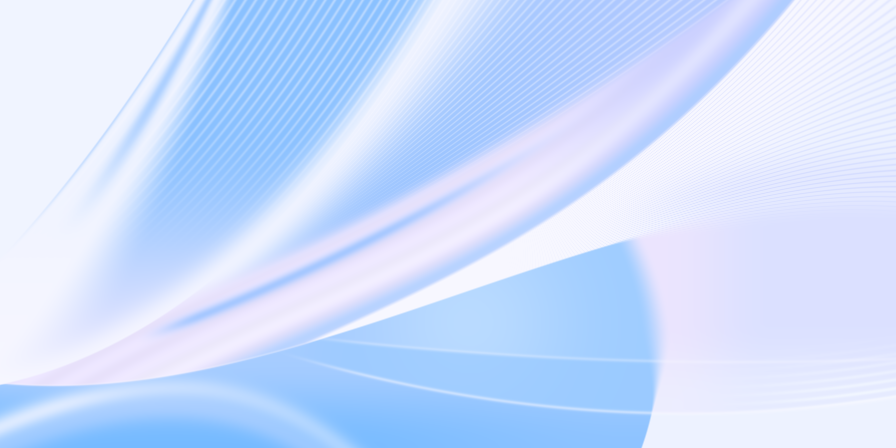
A WebGL 1 fragment shader for this background:

```glsl
precision highp float;
// Translucent silk ribbons sweeping from the lower left to the upper right.
// Each fold is bounded by a cubic curve; signed distances to these curves
// drive the layer masks, the soft glows and the fans of fine pleats.
uniform vec2 u_resolution;

const vec3 WHITE = vec3(0.97, 0.97, 1.0);
const vec3 MIST = vec3(0.93, 0.95, 1.0);
const vec3 LAVENDER = vec3(0.86, 0.88, 1.0);
const vec3 PINK = vec3(0.92, 0.895, 0.995);
const vec3 SKY = vec3(0.65, 0.80, 1.0);
const vec3 AZURE = vec3(0.54, 0.755, 1.0);

// Approximate signed distance to y = k.x + k.y x + k.z x^2 + k.w x^3, positive above.
float above(vec2 p, vec4 k) {
  float height = k.x + p.x * (k.y + p.x * (k.z + p.x * k.w));
  float slope = k.y + p.x * (2.0 * k.z + 3.0 * k.w * p.x);
  return (p.y - height) / sqrt(1.0 + slope * slope);
}

float mask(float d, float soft) {
  return smoothstep(-soft, soft, d);
}

float glow(float d, float width) {
  return exp(-d * d / (width * width));
}

// Fine pleats spread evenly between two edges at distances a and b.
float pleats(float a, float b, float count) {
  float t = a / max(a + b, 0.02);
  return pow(0.5 + 0.5 * cos(6.2832 * count * t), 3.0);
}

// Blue floor and frosted pane beneath the ribbons.
vec3 lowerFolds(vec2 p, float hem, float px) {
  float fold = above(p, vec4(0.468, -0.511, 0.167, 0.0));
  float crease = above(p, vec4(0.355, -0.198, 0.06, 0.0));
  float arch = above(p, vec4(0.057, 0.404, -0.3, -0.4));
  float pane = p.x - 1.468 + 0.9 * (p.y - 0.2) * (p.y - 0.2);

  vec3 floorBlue = mix(vec3(0.46, 0.73, 1.0), SKY, smoothstep(0.0, 0.2, p.y));
  floorBlue = mix(floorBlue, SKY, 0.5 * smoothstep(0.6, 1.4, p.x));
  float left = smoothstep(0.55, 0.1, p.x);
  floorBlue = mix(floorBlue, MIST, glow(arch + 0.01, 0.026) * mix(0.45, 0.85, left));
  floorBlue = mix(floorBlue, LAVENDER, 0.35 * glow(arch + 0.055, 0.03));

  vec3 sheet = mix(SKY, vec3(0.62, 0.80, 1.0), smoothstep(0.9, 1.4, p.x));
  sheet = mix(sheet, vec3(0.76, 0.88, 1.0), 0.7 * glow(length(p - vec2(1.05, 0.28)), 0.22));
  sheet = mix(sheet, vec3(0.60, 0.79, 1.0), 0.7 * mask(-crease, px));
  vec3 blue = mix(floorBlue, sheet, mask(fold, px) * smoothstep(0.6, 0.8, p.x));

  vec3 frosted = mix(PINK, LAVENDER, smoothstep(1.48, 1.72, p.x));
  frosted = mix(frosted, MIST, 0.6 * smoothstep(0.28, 0.1, p.y));
  float ripples = pow(0.5 + 0.5 * cos(fold * 330.0), 2.0);
  frosted += 0.045 * ripples * smoothstep(1.55, 1.95, p.x) * smoothstep(0.16, 0.0, fold);
  frosted = mix(MIST, frosted, mask(fold, px));

  float paneSoft = mix(px, 0.035, smoothstep(-0.01, 0.2, fold));
  vec3 col = mix(blue, frosted, mask(pane, paneSoft));
  float reach = smoothstep(0.6, 0.85, p.x);
  col = mix(col, WHITE, 0.5 * reach * (glow(fold, 0.004) + 0.6 * glow(crease, 0.004)));
  return mix(col, SKY, 0.3 * glow(hem, 0.025) * smoothstep(0.9, 0.4, p.x));
}

void main() {
  vec2 p = gl_FragCoord.xy / u_resolution * vec2(2.0, 1.0);
  float px = 1.2 / u_resolution.y;

  // Ribbon edges, from the upper left to the lower right.
  float outer = above(p, vec4(0.422, 1.05, 0.68, 0.0));
  float ridge = above(p, vec4(0.141, 0.219, 0.521, 0.137));
  float seam = above(p, vec4(0.184, 0.267, 0.145, 0.0));
  float valley = above(p, vec4(-0.144, 0.754, -0.442, 0.215));
  float hem = above(p, vec4(0.145, -0.097, 0.4246, -0.1375));

  vec3 col = lowerFolds(p, hem, px);

  // Pale pleated veil on the right.
  vec3 veil = mix(WHITE, MIST, smoothstep(0.05, 0.3, -valley));
  veil = mix(veil, LAVENDER, 0.5 * glow(hem - 0.05, 0.06) * smoothstep(1.3, 1.7, p.x));
  veil -= vec3(0.06, 0.05, 0.0) * pleats(-valley, hem, 38.0) * smoothstep(1.05, 1.6, p.x);
  float hemSoft = mix(px, 0.04, smoothstep(1.35, 1.65, p.x));
  col = mix(col, veil, mask(hem, hemSoft));

  // Pink satin band with a blue valley along its lower edge.
  float upper = smoothstep(1.1, 1.6, p.x);
  vec3 satin = mix(PINK, vec3(0.77, 0.80, 1.0), 0.85 * upper);
  satin = mix(satin, WHITE, 0.45 * glow(valley - 0.075, 0.025));
  satin += 0.012 * sin(valley * 130.0) * (1.0 - upper);
  satin = mix(satin, SKY, 0.75 * glow(valley - 0.012, 0.022));
  float tail = smoothstep(0.3, 0.45, p.x) * smoothstep(1.35, 0.8, p.x);
  satin = mix(satin, vec3(0.62, 0.77, 1.0), 0.9 * tail * glow(seam + 0.035, 0.013));
  col = mix(col, satin, mask(min(valley, hem), 2.0 * px));

  // Blue panel between the ridge and the seam.
  vec3 panel = mix(vec3(0.61, 0.77, 1.0), vec3(0.70, 0.79, 1.0), smoothstep(0.9, 1.6, p.x));
  panel = mix(panel, WHITE, 0.9 * glow(ridge, mix(0.03, 0.11, p.y)));
  panel = mix(panel, WHITE, 0.35 * pleats(-ridge, seam, 30.0) * smoothstep(0.45, 0.8, p.y));
  panel = mix(panel, PINK, 0.85 * glow(seam, 0.022) * smoothstep(1.75, 0.9, p.x));
  col = mix(col, panel, mask(seam, 0.012));

  // Large blue ribbon with bright borders.
  vec3 ribbon = mix(LAVENDER, AZURE, smoothstep(0.2, 0.72, p.y));
  ribbon = mix(ribbon, WHITE, 0.4 * pleats(ridge, -outer, 26.0) * smoothstep(0.4, 0.85, p.y));
  ribbon = mix(ribbon, WHITE, 0.85 * glow(ridge, 0.045));
  float border = -outer / (0.25 - 0.185 * p.y);
  ribbon = mix(ribbon, WHITE, 0.92 * smoothstep(1.3, 0.65, border));
  ribbon = mix(ribbon, SKY, 0.9 * glow(border - 0.45, 0.13) * smoothstep(0.45, 0.8, p.y));
  ribbon = mix(ribbon, SKY, 0.7 * glow(outer, 0.005) * smoothstep(0.4, 0.7, p.y));
  col = mix(col, ribbon, mask(ridge, px));

  // Open light behind the ribbons.
  col = mix(col, mix(MIST, WHITE, 0.3), mask(outer, px));
  gl_FragColor = vec4(clamp(col, 0.0, 1.0), 1.0);
}
```
